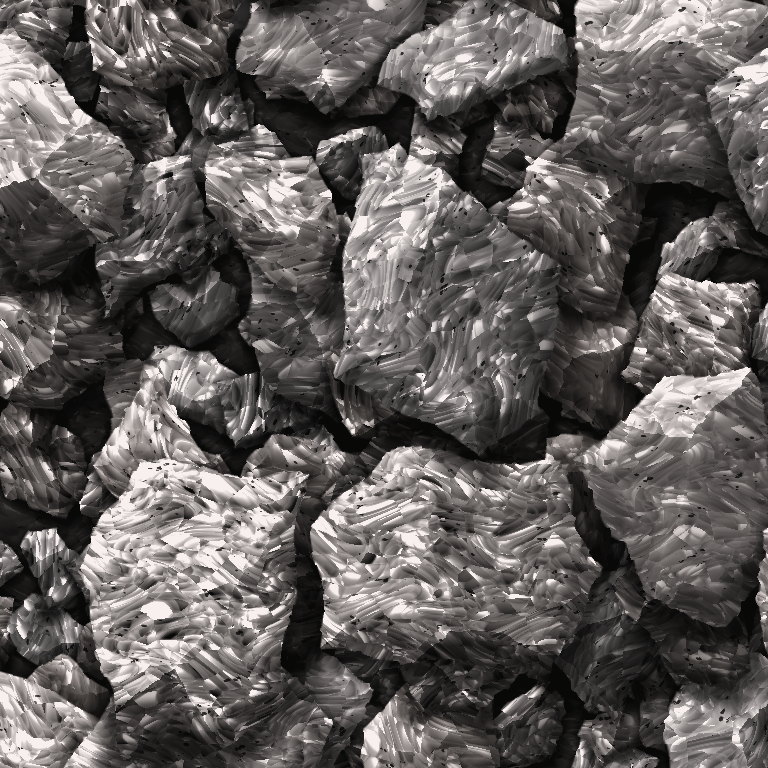
A WebGL 2 fragment shader for this texture:

```glsl
#version 300 es
precision highp float;
uniform vec2 u_resolution;
out vec4 fragColor;

const vec2 LIGHT = vec2(-0.42, 0.91);

struct Surface {
    float tone;    // facet brightness, shadows included
    float rough;   // strength of the chipped relief
    float warmth;  // grey to brown
    vec2 seed;     // relief offset of the rock
};

vec2 hash2(vec2 p) {
    vec3 h = fract(p.xyx * vec3(0.1031, 0.1030, 0.0973));
    h += dot(h, h.yzx + 33.33);
    return fract((h.xx + h.yz) * h.zy);
}

vec2 heading(float a) { return vec2(cos(a), sin(a)); }

// Cellular noise: xy = offset to the nearest point, zw = two nearest distances
vec4 cells(vec2 p) {
    vec2 base = floor(p);
    vec4 best = vec4(0.0, 0.0, 9.0, 9.0);
    for (int j = -1; j <= 1; j++)
    for (int i = -1; i <= 1; i++) {
        vec2 id = base + vec2(i, j);
        vec2 o = id + hash2(id) - p;
        float d = length(o);
        if (d < best.z) best = vec4(o, d, best.z);
        else best.w = min(best.w, d);
    }
    return best;
}

// Slope towards the light of tilted chips at four scales
float chips(vec2 q) {
    float slope = 0.0, freq = 24.0, weight = 0.35;
    for (int o = 0; o < 4; o++) {
        vec2 at = q * freq + float(o) * 17.0;
        vec4 c = cells(at);
        float tilt = 0.42 * sin(dot(at + c.xy, vec2(12.3, 31.7)));
        slope += weight * (tilt - 0.65 * dot(c.xy, LIGHT)) * smoothstep(0.0, 0.25, c.w - c.z);
        q += (c.xy * 0.3 + 0.35 * sin(at.yx * 1.7)) / freq;
        freq *= 1.7;
        weight += 0.2;
    }
    return slope;
}

// Scatters one layer of faceted rocks over the surface below
void addRocks(vec2 p, float count, float keep, float level, float seed, inout Surface s) {
    vec2 g = p * count + seed;
    vec2 base = floor(g);
    for (int j = -1; j <= 1; j++)
    for (int i = -1; i <= 1; i++) {
        vec2 id = base + vec2(i, j);
        vec2 trait = hash2(id + seed * 3.0);
        if (trait.x > keep) continue;
        vec2 key = id * 7.0 + seed;
        vec2 q = g - id - 0.5 - 0.5 * (hash2(key + 91.0) - 0.5);
        float size = 0.5 + 0.17 * trait.y;
        vec2 axis = heading(trait.x * 40.0);

        // Angular, elongated outline
        float d = -9.0;
        vec2 side = LIGHT;
        for (int k = 0; k < 6; k++) {
            vec2 h = hash2(key + float(k) * 13.0);
            vec2 n = heading((float(k) + 0.6 * h.x + trait.y * 5.0) * 1.0472);
            float along = dot(n, axis);
            float e = dot(q, n) - size * (0.66 + 0.42 * h.y) * (0.74 + 0.4 * along * along);
            if (e > d) { d = e; side = n; }
        }

        // Shadow cast on whatever lies below
        float reach = d + 0.06 * dot(normalize(q + 1e-4), LIGHT);
        s.tone *= mix(0.3, 1.0, smoothstep(-0.03, 0.15, reach));
        float cover = smoothstep(0.0015, -0.0015, d / count);
        if (cover <= 0.0) continue;

        // Broken faces meeting in ridges
        float top = -9.0, next = -9.0, tone = 0.0;
        for (int k = 0; k < 4; k++) {
            vec2 h = hash2(key + float(k) * 29.0 + 400.0);
            vec2 n = heading((float(k) + 0.8 * h.x) * 1.5708 + trait.y * 9.0);
            float e = dot(q, n) * (0.6 + 0.4 * h.y) - size * 0.7 * (h.x - 0.5);
            float lit = clamp(0.5 + 0.36 * dot(n, LIGHT) + 0.7 * (h.y - 0.5), 0.0, 1.0);
            if (e > top) { next = top; top = e; tone = 0.24 + 0.5 * lit; }
            else next = max(next, e);
        }
        tone *= 0.95 + 0.2 * exp(-(top - next) * 28.0);
        tone *= 1.0 + 0.45 * smoothstep(-0.14, -0.07, d) * (dot(side, LIGHT) - 0.2);

        s.tone = mix(s.tone, tone * level, cover);
        if (cover > 0.5) {
            vec2 finish = hash2(key + 777.0);
            s.rough = 0.5 + 0.6 * finish.x;
            s.warmth = finish.y;
            s.seed = finish * 12.0;
        }
    }
}

void main() {
    vec2 p = gl_FragCoord.xy / u_resolution.y;

    // Ragged outlines
    vec2 ragged = p + 0.006 * sin(p.yx * 37.0 + 3.0 * sin(p * 19.0));
    ragged += 0.004 * cells(p * 60.0).xy;

    // Pile from small deep stones to large upper ones
    Surface s = Surface(0.12, 0.5, 0.5, vec2(0.0));
    addRocks(ragged, 9.5, 1.0, 0.85, 11.0, s);
    addRocks(ragged, 5.6, 0.75, 0.95, 23.3, s);
    addRocks(ragged, 3.4, 0.62, 1.0, 37.6, s);

    // Chipped relief with metallic glints, stretched along the grain
    float turn = s.warmth * 2.4 - 1.2;
    vec2 q = mat2(cos(turn), sin(turn), -sin(turn), cos(turn)) * p * vec2(0.85, 1.35) + s.seed;
    float slope = chips(q);
    float patches = 0.96 + 0.1 * sin(q.x * 27.0 + 2.0 * sin(q.y * 33.0));
    float value = s.tone * patches * (1.0 + 0.75 * s.rough * slope);
    value += 1.1 * s.tone * s.rough * smoothstep(0.25, 0.95, slope);

    // Scarce pits of uneven size
    float hollow = 0.2 * sin(q.x * 61.0 + 2.0 * sin(q.y * 23.0)) * sin(q.y * 47.0);
    float pit = smoothstep(0.0, 0.07, hollow - cells(q * 52.0 + 0.3 * slope).z);
    value *= 1.0 - 0.75 * pit;

    value = clamp(value, 0.03, 0.95);
    vec3 tint = mix(vec3(1.02, 0.99, 0.985), vec3(1.07, 0.98, 0.94), s.warmth * (1.0 - value));
    fragColor = vec4(value * tint, 1.0);
}
```
